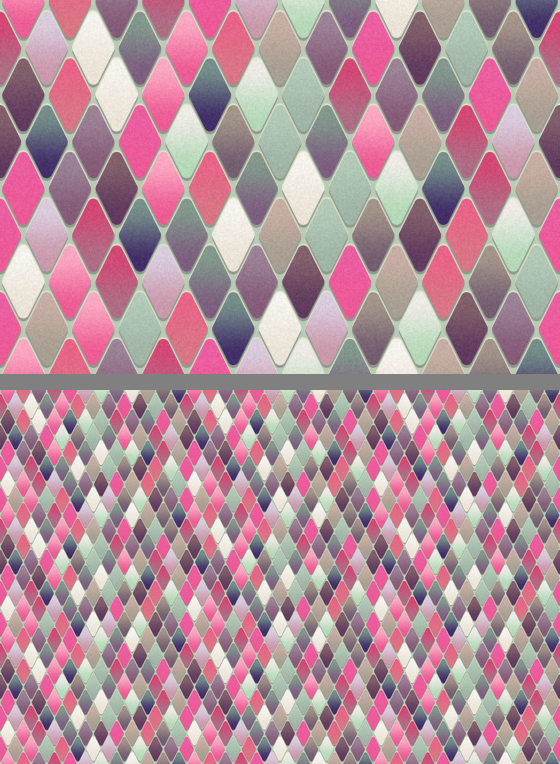
Top: one tile. Bottom: repeated 3 by 3.
A WebGL 2 fragment shader for this pattern:

```glsl
#version 300 es
precision highp float;

#define GRID vec2(12.0, 8.0)
#define ORIGIN vec2(0.5, 0.03)
#define CORE_SIZE vec2(0.328, 0.656)
#define CORNER_RADIUS 0.125
#define SHADOW_DROP 0.06
#define HIGHLIGHT_RISE 0.036
#define GRAIN_PER_TILE 36.0
#define GRAIN_STRENGTH 0.055
#define SEED vec2(17.0, 43.0)

uniform vec2 u_resolution;
out vec4 fragColor;

const int KINDS = 14;

// Gradient ends of each kind of tile
const vec3 TOP[KINDS] = vec3[KINDS](
  vec3(0.96, 0.95, 0.93), vec3(0.93, 0.92, 0.90), vec3(0.70, 0.79, 0.72),
  vec3(0.85, 0.80, 0.87), vec3(0.92, 0.37, 0.63), vec3(0.98, 0.66, 0.76),
  vec3(0.83, 0.28, 0.46), vec3(0.91, 0.39, 0.53), vec3(0.46, 0.56, 0.54),
  vec3(0.51, 0.38, 0.42), vec3(0.64, 0.58, 0.54), vec3(0.78, 0.68, 0.64),
  vec3(0.61, 0.51, 0.59), vec3(0.51, 0.60, 0.55));
const vec3 BOTTOM[KINDS] = vec3[KINDS](
  vec3(0.92, 0.89, 0.84), vec3(0.71, 0.85, 0.72), vec3(0.63, 0.71, 0.65),
  vec3(0.79, 0.60, 0.67), vec3(0.93, 0.35, 0.59), vec3(0.93, 0.36, 0.58),
  vec3(0.68, 0.43, 0.52), vec3(0.85, 0.46, 0.52), vec3(0.26, 0.18, 0.41),
  vec3(0.38, 0.23, 0.37), vec3(0.45, 0.37, 0.44), vec3(0.66, 0.62, 0.57),
  vec3(0.52, 0.36, 0.47), vec3(0.49, 0.37, 0.50));

const vec3 GROUT = vec3(0.72, 0.80, 0.71);
const vec3 SHADOW = vec3(0.57, 0.60, 0.56);
const vec3 HIGHLIGHT = vec3(0.89, 0.88, 0.79);

float hash(vec2 p) {
  vec3 q = fract(p.xyx * 0.1031);
  q += dot(q, q.yzx + 33.33);
  return fract((q.x + q.y) * q.z);
}

// Value noise that wraps after the given whole number of cells
float wrappedNoise(vec2 p, vec2 period) {
  vec2 cell = floor(p);
  vec2 f = smoothstep(0.0, 1.0, p - cell);
  vec2 lo = mod(cell, period);
  vec2 hi = mod(cell + 1.0, period);
  return mix(mix(hash(lo), hash(vec2(hi.x, lo.y)), f.x),
             mix(hash(vec2(lo.x, hi.y)), hash(hi), f.x), f.y);
}

// Centre of the rhombus that holds p; odd rows sit half a tile across
vec2 tileCentre(vec2 p) {
  vec2 diagonal = round(vec2(p.x + 0.5 * p.y, p.x - 0.5 * p.y));
  return vec2(0.5 * (diagonal.x + diagonal.y), diagonal.x - diagonal.y);
}

float rhombusDistance(vec2 p, vec2 b) {
  p = abs(p);
  vec2 q = (b - 2.0 * p) * b;
  float h = clamp((q.x - q.y) / dot(b, b), -1.0, 1.0);
  float d = length(p - 0.5 * b * vec2(1.0 - h, 1.0 + h));
  return d * sign(p.x * b.y + p.y * b.x - b.x * b.y);
}

float tileDistance(vec2 p) {
  return rhombusDistance(p - tileCentre(p), CORE_SIZE) - CORNER_RADIUS;
}

// Shuffle the kinds along each row so that every row shows a full mix
int tileKind(vec2 centre) {
  vec2 id = mod(vec2(floor(centre.x), centre.y), GRID);
  float own = hash(id + SEED);
  float rank = 0.0;
  for (float column = 0.0; column < GRID.x; column++) {
    rank += step(hash(vec2(column, id.y) + SEED), own);
  }
  float shift = hash(id.yy + SEED.yx);
  return clamp(int((rank - 1.0 + shift) * float(KINDS) / GRID.x), 0, KINDS - 1);
}

void main() {
  vec2 p = gl_FragCoord.xy / u_resolution * GRID + ORIGIN;
  float blur = 0.75 * GRID.y / u_resolution.y;

  // Grout with a shadow below and a light rim above each tile
  vec3 color = GROUT;
  float shadow = tileDistance(p + vec2(0.0, SHADOW_DROP));
  float rim = tileDistance(p - vec2(0.0, HIGHLIGHT_RISE));
  color = mix(color, SHADOW, smoothstep(blur, -blur, shadow));
  color = mix(color, HIGHLIGHT, smoothstep(blur, -blur, rim));

  // Tile face with its vertical gradient and fine grain
  vec2 centre = tileCentre(p);
  int kind = tileKind(centre);
  float fall = smoothstep(0.65, -0.6, p.y - centre.y);
  vec3 face = mix(TOP[kind], BOTTOM[kind], fall);
  float grain = wrappedNoise(p * GRAIN_PER_TILE, GRID * GRAIN_PER_TILE) - 0.5;
  face += GRAIN_STRENGTH * grain;
  color = mix(color, face, smoothstep(blur, -blur, tileDistance(p)));

  fragColor = vec4(color, 1.0);
}
```
